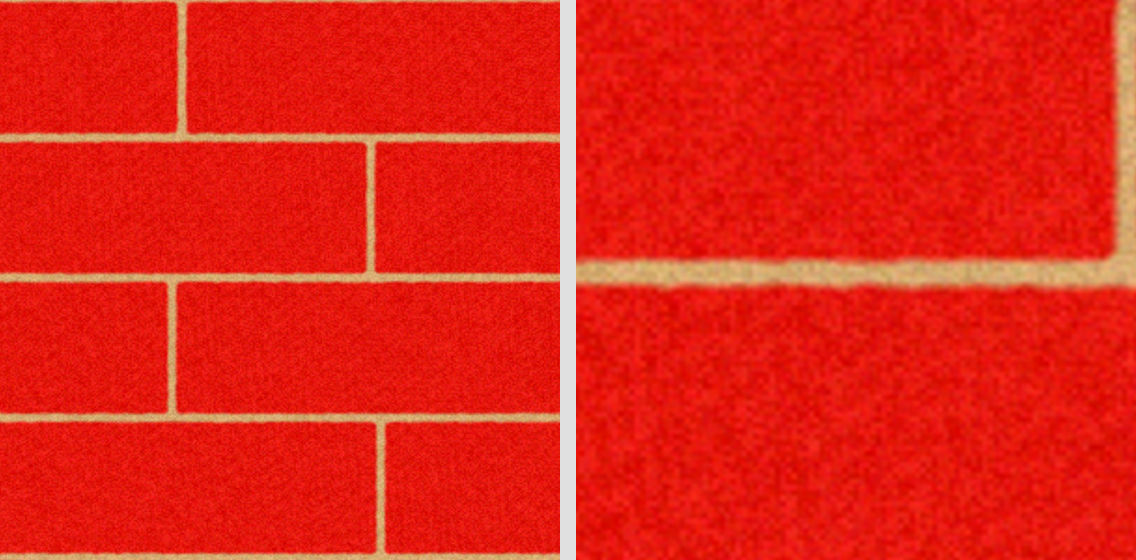
Left, the full canvas; right, a detail of the centre.
Reproduce this pattern procedurally as a three.js fragment shader.

```glsl
varying vec2 vUv;

const float ROWS = 4.0;
const float BED_OFFSET = 0.004;      // height of the lowest bed joint
const float JOINT_CENTER = 0.4935;   // mean position of the upright joints
const float BOND_SHIFT = 0.1775;     // alternating shift of the courses
const float BOND_DRIFT = 0.0125;     // slower shift over four courses
const float JOINT_HALF = 0.0076;
const float CORNER_RADIUS = 0.009;
const float EDGE_SOFTNESS = 0.0046;
const float EDGE_WOBBLE = 0.0026;
const float WOBBLE_SCALE = 75.0;
const float GRAIN_SCALE = 300.0;
const float MOTTLE_SCALE = 95.0;
const float GRAIN_AMOUNT = 0.10;
const float TINT_AMOUNT = 0.07;
const float MOTTLE_AMOUNT = 0.04;
const vec3 BRICK_COLOR = vec3(0.895, 0.085, 0.05);
const vec3 MORTAR_COLOR = vec3(0.84, 0.67, 0.445);
const float HALF_PI = 1.5707963;

float hash(vec2 p) {
  return fract(sin(dot(p, vec2(127.1, 311.7))) * 43758.5453);
}

// Smooth value noise, centred on zero
float noise(vec2 p) {
  vec2 cell = floor(p);
  vec2 f = fract(p);
  f = f * f * (3.0 - 2.0 * f);
  float low = mix(hash(cell), hash(cell + vec2(1.0, 0.0)), f.x);
  float high = mix(hash(cell + vec2(0.0, 1.0)), hash(cell + 1.0), f.x);
  return mix(low, high, f.y) - 0.5;
}

float roundedBox(vec2 p, vec2 halfSize, float radius) {
  vec2 q = abs(p) - halfSize + radius;
  return length(max(q, 0.0)) + min(max(q.x, q.y), 0.0) - radius;
}

// Signed distance to the brick face, negative inside
float brickDistance(vec2 uv) {
  float y = (uv.y - BED_OFFSET) * ROWS;
  float row = floor(y);
  float side = 1.0 - 2.0 * mod(row, 2.0);
  float joint = JOINT_CENTER + BOND_SHIFT * side
              + BOND_DRIFT * cos(HALF_PI * (row + 0.5));
  vec2 local = vec2(fract(uv.x - joint) - 0.5, (fract(y) - 0.5) / ROWS);
  vec2 halfSize = vec2(0.5, 0.5 / ROWS) - JOINT_HALF;
  return roundedBox(local, halfSize, CORNER_RADIUS);
}

void main() {
  // Bricks with soft, slightly uneven edges
  float dist = brickDistance(vUv) + EDGE_WOBBLE * noise(vUv * WOBBLE_SCALE);
  float softness = max(EDGE_SOFTNESS, fwidth(vUv.y));
  float mortar = smoothstep(-softness, softness, dist);
  vec3 color = mix(BRICK_COLOR, MORTAR_COLOR, mortar);

  // Fine grain, a little colour speckle and broader mottling
  vec2 grainPos = vUv * GRAIN_SCALE;
  vec3 tint = vec3(noise(grainPos + 17.3), noise(grainPos + 41.7), noise(grainPos + 83.1));
  color += GRAIN_AMOUNT * noise(grainPos) + TINT_AMOUNT * tint;
  color += MOTTLE_AMOUNT * noise(vUv * MOTTLE_SCALE + 5.0);

  gl_FragColor = vec4(clamp(color, 0.0, 1.0), 1.0);
}
```
